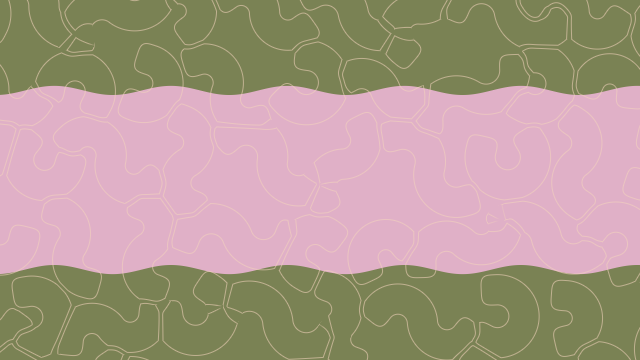
Reproduce this background procedurally as a Shadertoy shader.

```glsl
const float TAU = 6.2831853;
const vec3 PINK = vec3(0.88, 0.69, 0.78);
const vec3 OLIVE = vec3(0.48, 0.51, 0.33);
const vec3 CREAM = vec3(0.95, 0.83, 0.74);

vec3 hash3(vec2 cell) {
    vec3 q = fract(cell.xyx * vec3(0.1031, 0.1130, 0.0973));
    q += dot(q, q.yzx + 33.3);
    return fract((q.xxy + q.yzz) * q.zyx);
}

// Distance to an arc; free ends are squarish, a joint on the right is round
float arcDistance(vec2 p, float radius, float halfAngle, float jointed) {
    vec2 tip = vec2(sin(halfAngle), cos(halfAngle));
    float power = 4.0 - 2.0 * jointed * smoothstep(-0.03, 0.03, p.x);
    p.x = abs(p.x);
    vec2 q = p - tip * radius;
    float along = dot(q, vec2(tip.y, -tip.x));
    if (along <= 0.0) return abs(length(p) - radius);
    vec2 local = abs(vec2(along, dot(q, tip))) + 1e-5;
    return pow(pow(local.x, power) + pow(local.y, power), 1.0 / power);
}

// A bent or S-shaped spine, chosen by the random triple
float spineDistance(vec2 p, vec3 rnd) {
    float angle = TAU * rnd.x;
    p = mat2(cos(angle), -sin(angle), sin(angle), cos(angle)) * p;
    if (rnd.y < 0.45) {
        float radius = mix(0.062, 0.078, rnd.z);
        return arcDistance(p + vec2(0.0, 0.025), radius, mix(1.4, 2.0, rnd.z), 0.0);
    }
    float radius = mix(0.064, 0.080, rnd.z);
    float halfAngle = mix(0.8, 1.3, fract(rnd.y * 7.0));
    vec2 joint = radius * vec2(sin(halfAngle), cos(halfAngle));
    return min(arcDistance(p + joint, radius, halfAngle, 1.0),
               arcDistance(-p + joint, radius, halfAngle, 1.0));
}

// Fat worms in staggered cells, trimmed where neighbours meet
float wormField(vec2 p) {
    const float SPACING = 0.215;
    float nearest = 1.0, second = 1.0;
    for (int j = -1; j <= 1; j++)
    for (int i = -1; i <= 1; i++) {
        float row = floor(p.y / SPACING) + float(j);
        float shift = 0.5 * mod(row, 2.0);
        vec2 cell = vec2(floor(p.x / SPACING - shift) + float(i), row);
        vec3 rnd = hash3(cell + 17.0);
        vec2 centre = (cell + vec2(shift + 0.5, 0.5)) * SPACING;
        centre += 0.04 * (rnd.zx - 0.5);
        float d = spineDistance(p - centre, rnd);
        second = min(second, max(nearest, d));
        nearest = min(nearest, d);
    }
    return max(nearest - 0.042, 0.5 * (nearest - second) + 0.005);
}

void mainImage(out vec4 fragColor, in vec2 fragCoord) {
    vec2 p = fragCoord / iResolution.y;
    float pixel = 1.0 / iResolution.y;

    // Wavy band: both edges rise and fall together
    float wave = 0.0127 * cos(TAU * (p.x - 0.151) / 0.324);
    float band = abs(p.y - 0.5 - wave) - 0.2488;
    vec3 colour = mix(PINK, OLIVE, clamp(0.5 + band / pixel, 0.0, 1.0));

    // The slope evens out the line width where the field is flat
    vec2 nudge = vec2(0.0005, 0.0);
    float field = wormField(p);
    float slope = length(vec2(wormField(p + nudge.xy), wormField(p + nudge.yx)) - field) / nudge.x;
    float outline = abs(field) / clamp(slope, 0.15, 1.0);

    // Hairline outlines over both grounds
    float lineHalf = 0.0008;
    float drawnHalf = max(lineHalf, 0.5 * pixel);
    float line = clamp(0.5 + (drawnHalf - outline) / pixel, 0.0, 1.0);
    line *= smoothstep(0.08, 0.3, slope) * lineHalf / drawnHalf;
    fragColor = vec4(mix(colour, CREAM, line), 1.0);
}
```
